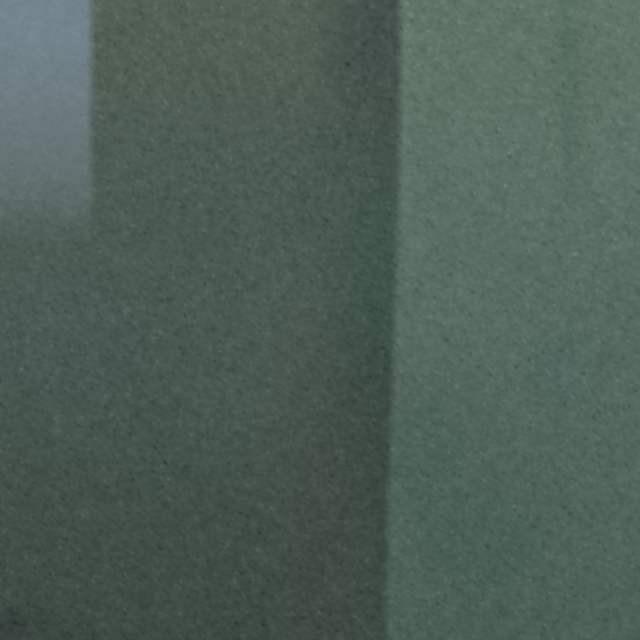
A Shadertoy shader for this texture:

```glsl
// Speckled green stone panels with a vertical seam, a pale blue reflection and soft stains.

const vec3 LEFT_TOP    = vec3(0.328, 0.384, 0.342);
const vec3 LEFT_MID    = vec3(0.288, 0.348, 0.316);
const vec3 LEFT_LOW    = vec3(0.238, 0.292, 0.260);
const vec3 RIGHT_TOP   = vec3(0.382, 0.459, 0.412);
const vec3 RIGHT_MID   = vec3(0.348, 0.420, 0.380);
const vec3 RIGHT_LOW   = vec3(0.298, 0.372, 0.338);
const vec3 PANE_TOP    = vec3(0.452, 0.514, 0.548);
const vec3 PANE_LOW    = vec3(0.375, 0.436, 0.428);
const float SEAM_TOP   = 0.625;
const float SEAM_LOW   = 0.604;
const float SEAM_SOFT  = 0.009;
const float PANE_EDGE  = 0.145;
const float PANE_BASE  = 0.655;
const float FINE_CELLS = 165.0;
const float WIDE_CELLS = 80.0;
const float FINE_GRAIN = 0.025;
const float WIDE_GRAIN = 0.016;
const float FLECK_GAIN = 0.026;

vec3 hash3(vec2 p) {
    vec3 q = fract(vec3(p.xyx) * vec3(0.1031, 0.1030, 0.0973));
    q += dot(q, q.yxz + 33.33);
    return fract((q.xxy + q.yzz) * q.zyx);
}

// Cellular grain: x is soft signed mottling, y is rare flecks.
vec2 cellGrain(vec2 p) {
    vec2 cell = floor(p);
    vec2 grain = vec2(0.0);
    for (int j = -1; j <= 1; j++) {
        for (int i = -1; i <= 1; i++) {
            vec2 id = cell + vec2(i, j);
            vec3 h = hash3(id + 17.0);
            vec2 d = p - id - h.xy;
            float tone = h.z * 2.0 - 1.0;
            float blob = exp(-3.5 * dot(d, d));
            grain += vec2(tone, sign(tone) * smoothstep(0.95, 1.0, abs(tone))) * blob;
        }
    }
    return grain;
}

// Three-stop vertical gradient.
vec3 ramp(vec3 low, vec3 mid, vec3 top, float y) {
    return y < 0.5 ? mix(low, mid, y * 2.0) : mix(mid, top, y * 2.0 - 1.0);
}

float glow(vec2 p, vec2 centre, vec2 radius) {
    vec2 d = (p - centre) / radius;
    return exp(-dot(d, d));
}

// Broad uneven staining from layered sines.
float mottling(vec2 p) {
    float sum = 0.0, gain = 0.5;
    for (int i = 0; i < 4; i++) {
        p = mat2(0.8, 0.6, -0.6, 0.8) * p * 1.7 + 1.3;
        sum += gain * sin(p.x + sin(p.y * 1.3)) * sin(p.y);
        gain *= 0.65;
    }
    return sum;
}

vec3 leftPanel(vec2 p, float seam) {
    vec3 col = ramp(LEFT_LOW, LEFT_MID, LEFT_TOP, p.y);

    // Shade gathers toward the seam, with a greyer band near the top.
    col -= 0.030 * smoothstep(seam - 0.18, seam - 0.02, p.x) * smoothstep(0.0, 0.35, p.y);
    col += vec3(-0.018, -0.026, -0.004) * smoothstep(0.48, 0.57, p.x) * smoothstep(0.70, 0.95, p.y);
    col += vec3(-0.018, 0.004, -0.004) * glow(p, vec2(0.59, 0.59), vec2(0.06, 0.16));

    // Bluish haze, warm stain and dark lower corner.
    col += vec3(0.002, 0.004, 0.018) * glow(p, vec2(0.09, 0.49), vec2(0.12, 0.12));
    col += vec3(0.008, 0.010, 0.014) * glow(p, vec2(0.32, 0.37), vec2(0.15, 0.13));
    col += vec3(0.010, -0.006, 0.004) * glow(p, vec2(0.50, 0.22), vec2(0.07, 0.25));
    col -= vec3(0.022, 0.035, 0.018) * glow(p, vec2(0.02, 0.02), vec2(0.07, 0.025));

    // Reflected pane: soft right side, fading lower end.
    float pane = 1.0 - smoothstep(PANE_EDGE - 0.013, PANE_EDGE + 0.008, p.x);
    pane *= smoothstep(PANE_BASE - 0.065, PANE_BASE + 0.075, p.y);
    return mix(col, mix(PANE_LOW, PANE_TOP, smoothstep(0.64, 0.98, p.y)), pane);
}

vec3 rightPanel(vec2 p, float seam) {
    vec3 col = ramp(RIGHT_LOW, RIGHT_MID, RIGHT_TOP, p.y);

    // Faint vertical streak and green stains.
    col -= vec3(0.030, 0.020, 0.024) * glow(p, vec2(0.89, 0.88), vec2(0.024, 0.26));
    col += vec3(-0.028, -0.016, -0.020) * glow(p, vec2(0.67, 0.29), vec2(0.08, 0.14));
    col += vec3(-0.026, -0.010, -0.018) * glow(p, vec2(0.77, 0.15), vec2(0.09, 0.08));
    col += vec3(-0.018, -0.004, 0.002) * glow(p, vec2(0.88, 0.43), vec2(0.08, 0.09));

    // Lit lip along the seam.
    float lip = exp(-abs(p.x - seam - 0.010) / 0.010);
    return col + 0.014 * lip * smoothstep(0.35, 0.85, p.y);
}

void mainImage(out vec4 fragColor, in vec2 fragCoord) {
    vec2 p = fragCoord / iResolution.xy;
    float seam = mix(SEAM_LOW, SEAM_TOP, smoothstep(0.0, 0.9, p.y));
    float side = smoothstep(seam - SEAM_SOFT, seam + SEAM_SOFT, p.x);
    vec3 col = mix(leftPanel(p, seam), rightPanel(p, seam), side);

    // Stains, then grain drawn out along a falling diagonal.
    col += 0.007 * mottling(p * 5.0);
    vec2 slant = vec2(0.80 * p.x - 0.60 * p.y, 1.35 * (0.60 * p.x + 0.80 * p.y));
    vec2 fine = cellGrain(slant * FINE_CELLS);
    vec2 wide = cellGrain(slant * WIDE_CELLS + 40.0);
    float paneArea = (1.0 - smoothstep(0.12, 0.16, p.x)) * smoothstep(0.62, 0.75, p.y);
    float calm = 1.0 - 0.5 * paneArea;
    col += calm * (FINE_GRAIN * fine.x + WIDE_GRAIN * wide.x + FLECK_GAIN * fine.y);

    fragColor = vec4(clamp(col, 0.0, 1.0), 1.0);
}
```
